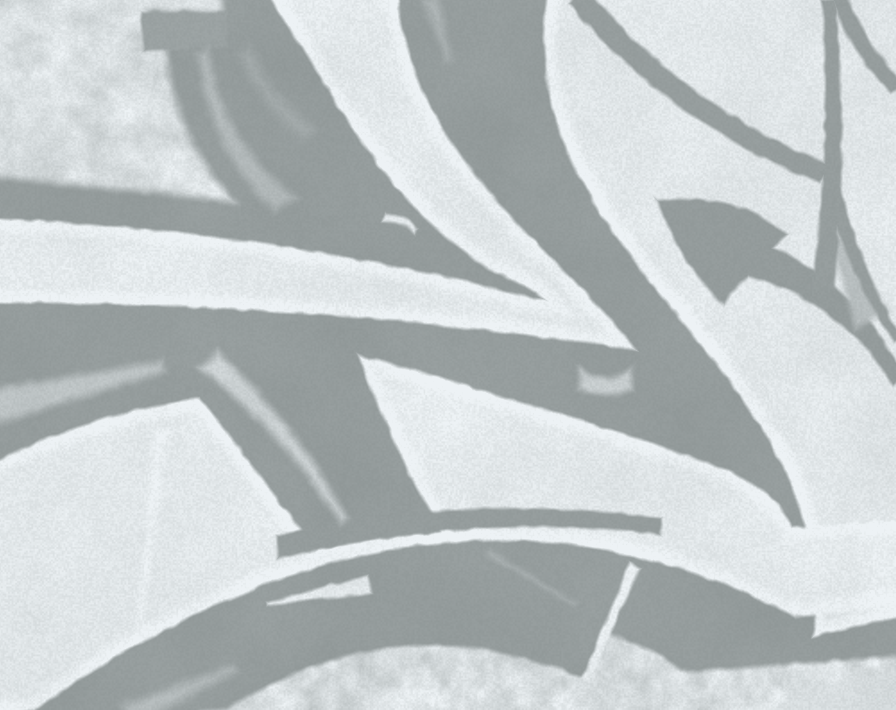
A Shadertoy shader for this texture:

```glsl
#define DARK vec3(0.56, 0.59, 0.59)
#define LIGHT vec3(0.93, 0.95, 0.96)
#define HEIGHT 6.1
#define SOFT 0.022
#define RIM_WIDTH 0.16
#define GRAIN 0.13
#define MOTTLE 0.22

float hash(vec2 p) {
    vec3 q = fract(p.xyx * 0.1031);
    q += dot(q, q.yzx + 33.3);
    return fract((q.x + q.y) * q.z);
}

float noise(vec2 p) {
    vec2 i = floor(p), f = fract(p), e = vec2(1, 0);
    f *= f * (3.0 - 2.0 * f);
    return mix(mix(hash(i), hash(i + e), f.x),
               mix(hash(i + e.yx), hash(i + e.xx), f.x), f.y);
}

float fbm(vec2 p) {
    float sum = 0.0, amp = 0.5;
    for (int i = 0; i < 5; i++, amp *= 0.5, p = p * 2.1 + 7.0) sum += amp * noise(p);
    return sum;
}

// Signed distance to a bowed line; negative on the left of its travel
float edge(vec2 p, vec4 line, float bulge, float skew) {
    vec2 d = line.zw - line.xy, q = p - line.xy;
    float len = length(d), t = clamp(dot(q, d) / (len * len), 0.0, 1.0);
    float h = (d.x * q.y - d.y * q.x) / len;
    float bow = bulge + skew * (2.0 * t - 1.0), arch = 4.0 * t * (1.0 - t);
    float slope = (4.0 * (1.0 - 2.0 * t) * bow + 2.0 * skew * arch) / len;
    return (h - arch * bow) * inversesqrt(1.0 + slope * slope);
}

// Bowed brush stroke with half widths at its two ends
float stroke(vec2 p, vec4 line, float bulge, vec2 width) {
    vec2 d = line.zw - line.xy;
    float t = dot(p - line.xy, d) / dot(d, d);
    float side = abs(edge(p, line, bulge, 0.0)) - mix(width.x, width.y, clamp(t, 0.0, 1.0));
    return max(side, max(-t, t - 1.0) * length(d));
}

void paint(inout float tone, float d, float value, float soft) {
    soft = max(soft, HEIGHT / iResolution.y);
    tone = mix(tone, value, 1.0 - smoothstep(-soft, soft, d));
}

// Pale fill with a brighter border
void fillRimmed(inout float tone, float d, float value) {
    paint(tone, d, mix(1.0, value, smoothstep(0.04, RIM_WIDTH, -d)), SOFT);
}

void mainImage(out vec4 fragColor, in vec2 fragCoord) {
    // Canvas units, y pointing down
    vec2 p = vec2(fragCoord.x, iResolution.y - fragCoord.y) * HEIGHT / iResolution.y;
    float cloud = fbm(p * 1.7), rough = fbm(p * 6.0);
    vec2 q = p + (vec2(noise(p * 12.0), noise(p * 12.0 + 40.0)) - 0.5) * 0.025;
    float tone = 0.02 + 0.08 * cloud;

    // Upper left wall, bar and faded arcs
    float wall = max(edge(q, vec4(0, 1.52, 2, 1.72), 0.0, 0.0),
                     edge(q, vec4(2, 1.72, 1.42, 0.4), -0.12, 0.0));
    wall = min(wall, max(q.y - 0.1, q.x - 1.9));
    paint(tone, wall, 0.55 + 0.45 * rough, 0.06);
    paint(tone, stroke(q, vec4(1.22, 0.27, 1.95, 0.25), 0.0, vec2(0.17, 0.15)), 0.12, SOFT);
    paint(tone, stroke(q, vec4(1.75, 0.45, 2.45, 1.75), 0.15, vec2(0.04, 0.1)), 0.36, 0.06);
    paint(tone, stroke(q, vec4(2.1, 0.45, 2.65, 1.15), 0.05, vec2(0.05)), 0.22, 0.09);
    paint(tone, stroke(q, vec4(3.3, 1.87, 3.57, 1.98), -0.03, vec2(0.04, 0.02)), 0.85, SOFT);
    paint(tone, stroke(q, vec4(3.7, 0, 3.85, 0.5), 0.0, vec2(0.06, 0.01)), 0.33, 0.07);

    // Chevron: outer corner minus inner corner
    float outer = max(edge(q, vec4(0, 2.6, 5.42, 3), -0.1, 0.0),
                      edge(q, vec4(5.42, 2.95, 3.42, 0), -0.28, -0.19));
    float inner = max(edge(q, vec4(0, 1.88, 4.58, 2.56), -0.12, 0.0),
                      edge(q, vec4(4.6, 2.5, 2.33, 0), -0.27, 0.14));
    fillRimmed(tone, max(outer, -inner), 0.88);

    // Large right form with its dark outlines
    float right = max(edge(q, vec4(4.7, 0, 6.98, 5.47), 0.0, -0.87),
                      edge(q, vec4(6.98, 5.47, 7.69, 5.3), 0.0, 0.0));
    fillRimmed(tone, right, 0.86);
    float leaf = max(edge(q, vec4(5.65, 1.72, 6.22, 2.62), 0.07, 0.0),
                     edge(q, vec4(6.22, 2.62, 6.5, 2.3), -0.02, 0.0));
    leaf = max(leaf, edge(q, vec4(7.1, 2.4, 5.65, 1.72), 0.25, 0.0));
    leaf = min(leaf, stroke(q, vec4(6.4, 2.2, 7.72, 3.27), -0.17, vec2(0.16, 0.06)));
    paint(tone, leaf, 0.05, SOFT);
    paint(tone, stroke(q, vec4(7.15, 2, 7.5, 2.75), 0.0, vec2(0.05, 0.16)), 0.42, 0.05);
    float lines = stroke(q, vec4(4.95, -0.05, 7.1, 1.5), 0.17, vec2(0.1, 0.09));
    lines = min(lines, stroke(q, vec4(7.12, 0, 7.07, 2.5), -0.06, vec2(0.06, 0.09)));
    lines = min(lines, stroke(q, vec4(7.2, -0.05, 7.72, 0.76), 0.06, vec2(0.07)));
    lines = min(lines, stroke(q, vec4(7.15, 1.6, 7.72, 2.93), 0.06, vec2(0.07, 0.04)));
    paint(tone, lines, 0.07, SOFT);

    // Long arch carrying the wedge, the left panel and a pale strip
    float arch = edge(q, vec4(0.3, 6.1, 6.83, 5.3), -1.0, -0.12);
    float wedge = max(edge(q, vec4(3.08, 3.05, 3.7, 4.4), 0.03, 0.0),
                      edge(q, vec4(6.83, 5.3, 6.2, 4.02), 0.32, 0.0));
    wedge = max(wedge, edge(q, vec4(6.2, 4.02, 3.08, 3.05), 0.03, 0.0));
    float panel = max(edge(q, vec4(2.62, 4.6, 1.72, 3.42), 0.0, 0.0),
                      edge(q, vec4(1.72, 3.42, 0, 3.95), 0.07, 0.0));
    float strip = edge(q, vec4(5.68, 4.6, 2.38, 4.8), 0.15, 0.0);
    fillRimmed(tone, max(arch, min(min(wedge, panel), strip)), 0.88);
    paint(tone, stroke(q, vec4(2.38, 4.7, 5.68, 4.52), -0.15, vec2(0.1, 0.07)), 0.06, SOFT);
    paint(tone, stroke(q, vec4(1.38, 3.7, 1.2, 5.4), 0.0, vec2(0.05, 0.01)), 1.0, 0.06);

    // Soft highlights in the dark middle
    paint(tone, stroke(q, vec4(-0.1, 3.5, 1.4, 3.15), 0.0, vec2(0.15, 0.04)), 0.48, 0.06);
    paint(tone, stroke(q, vec4(1.8, 3.1, 2.95, 4.47), -0.08, vec2(0.1, 0.03)), 0.62, 0.06);
    paint(tone, stroke(q, vec4(4.98, 3.25, 5.42, 3.25), 0.07, vec2(0.07)), 0.6, 0.05);

    // Lower rounded forms, spike and small wisps
    float lobe = max(edge(q, vec4(6.25, 6.1, 5.25, 5.45), 0.08, 0.0),
                     edge(q, vec4(5.45, 4.85, 5, 5.85), 0.0, 0.0));
    float mound = min(lobe, edge(q, vec4(5.05, 5.85, 1.95, 6.1), 0.42, 0.0));
    paint(tone, mound, 0.45 + 0.65 * rough, 0.03);
    paint(tone, stroke(q, vec4(5.03, 5.85, 5.45, 4.86), 0.0, vec2(0.03, 0.05)), 0.9, SOFT);
    paint(tone, edge(q, vec4(7.72, 5.75, 6.6, 6.1), 0.06, 0.0), 0.75, 0.05);
    paint(tone, stroke(q, vec4(1.1, 6.15, 2, 5.75), 0.0, vec2(0.1, 0.02)), 0.38, 0.07);
    paint(tone, stroke(q, vec4(2.3, 5.18, 3.18, 5.02), 0.0, vec2(0.01, 0.08)), 0.88, SOFT);
    paint(tone, stroke(q, vec4(4.2, 4.75, 4.95, 5.2), 0.0, vec2(0.03, 0.01)), 0.25, 0.04);

    // Weathering and sprayed grain
    tone += (cloud - 0.45) * MOTTLE * tone;
    tone += (noise(p * 65.0) - 0.5) * GRAIN * (0.4 + tone);
    fragColor = vec4(mix(DARK, LIGHT, clamp(tone, 0.0, 1.0)), 1.0);
}
```
